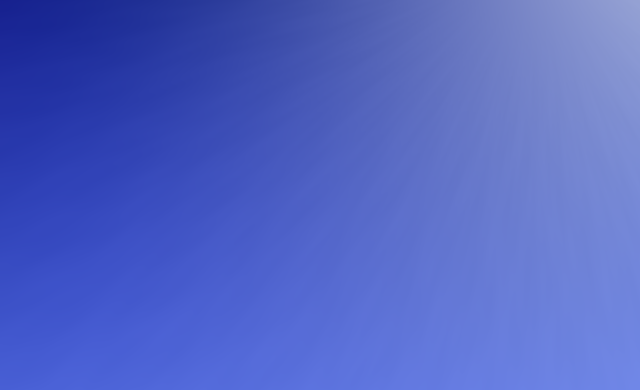
Give the GLSL for this background, as a Shadertoy shader.

```glsl
// A calm blue backdrop: deep navy at the upper left, pale haze at the upper
// right, clear blue below. Three rows of four colours are blended by smooth
// curves, then brushed with faint broken rays made of layered sines.

// Row colours from left to right, at x = 0, 1/3, 2/3 and 1
const vec3 TOP[4] = vec3[4](
    vec3(0.090, 0.130, 0.560), vec3(0.170, 0.235, 0.610),
    vec3(0.375, 0.432, 0.725), vec3(0.585, 0.635, 0.830));
const vec3 CENTRE[4] = vec3[4](
    vec3(0.180, 0.250, 0.710), vec3(0.255, 0.328, 0.755),
    vec3(0.375, 0.445, 0.790), vec3(0.468, 0.540, 0.840));
const vec3 BOTTOM[4] = vec3[4](
    vec3(0.285, 0.375, 0.835), vec3(0.330, 0.420, 0.860),
    vec3(0.390, 0.478, 0.882), vec3(0.437, 0.527, 0.905));

// Faint rays
const vec2  RAY_ORIGIN   = vec2(0.84, 1.12);
const float RAY_STRENGTH = 0.006;
const float RAY_DENSITY  = 37.0;
const float RAY_BREAKUP  = 13.0;
const int   RAY_LAYERS   = 4;

// Cubic curve through four evenly spaced colours
vec3 blendRow(vec3 row[4], float x) {
    float t = 3.0 * x;
    float a = t - 1.0;
    float b = t - 2.0;
    float c = t - 3.0;
    return -row[0] * a * b * c / 6.0
         + row[1] * t * b * c / 2.0
         - row[2] * t * a * c / 2.0
         + row[3] * t * a * b / 6.0;
}

// Quadratic curve through three colours at t = 0, 0.5 and 1
vec3 blendRows(vec3 low, vec3 middle, vec3 high, float t) {
    float s = 1.0 - t;
    return low * s * (1.0 - 2.0 * t)
         + middle * 4.0 * t * s
         + high * t * (2.0 * t - 1.0);
}

// Layered sines over the angle, bent and broken along each ray
float brokenRays(vec2 uv, float aspect) {
    vec2 offset = (uv - RAY_ORIGIN) * vec2(aspect, 1.0);
    float angle = atan(offset.x, -offset.y);
    float reach = length(offset);
    float sum = 0.0;
    float frequency = RAY_DENSITY;
    float weight = 0.5;
    for (int i = 0; i < RAY_LAYERS; i++) {
        float phase = float(i) * 2.1;
        float bend = 1.6 * sin(reach * RAY_BREAKUP + angle * 7.0 + phase);
        float fade = 0.7 + 0.3 * sin(reach * RAY_BREAKUP * 1.7 - angle * 19.0 + phase);
        sum += weight * fade * sin(angle * frequency + bend);
        frequency *= 1.73;
        weight *= 0.75;
    }
    return sum;
}

void mainImage(out vec4 fragColor, in vec2 fragCoord) {
    vec2 uv = fragCoord / iResolution.xy;
    float aspect = iResolution.x / iResolution.y;

    // Blend along each row, then between the rows
    vec3 color = blendRows(blendRow(BOTTOM, uv.x), blendRow(CENTRE, uv.x),
                           blendRow(TOP, uv.x), uv.y);

    // Keep the rays calm near their origin
    float calm = smoothstep(0.1, 0.5, length((uv - RAY_ORIGIN) * vec2(aspect, 1.0)));
    color += RAY_STRENGTH * calm * brokenRays(uv, aspect);
    fragColor = vec4(clamp(color, 0.0, 1.0), 1.0);
}
```
